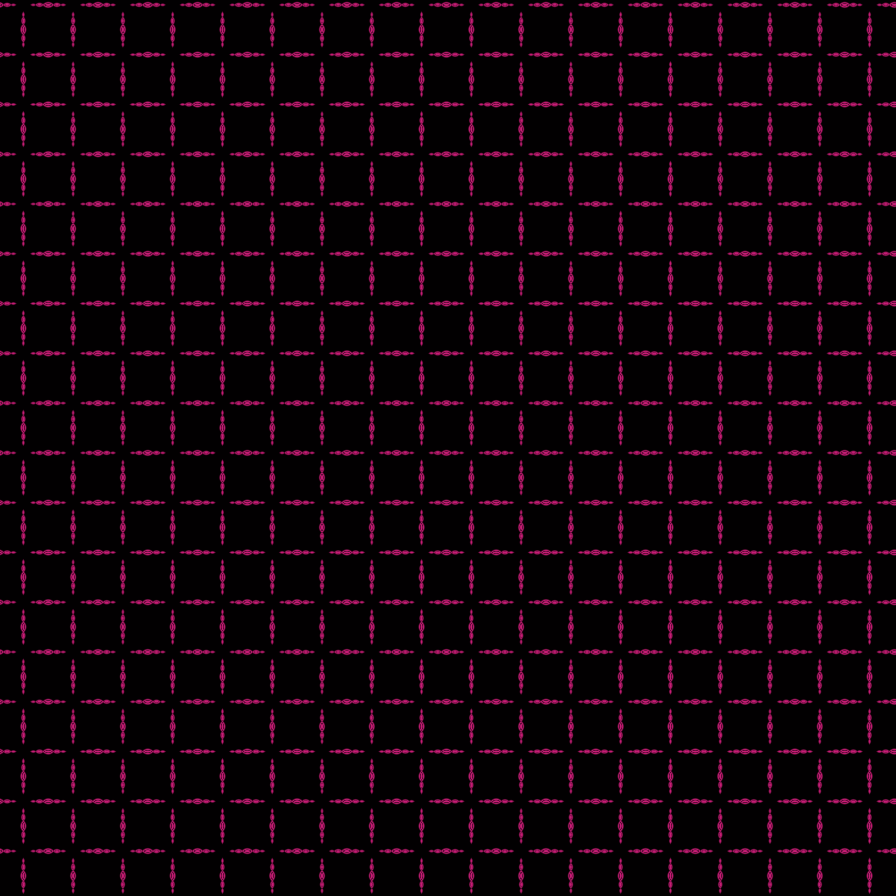
Give the GLSL for this pattern, as a three.js fragment shader.

```glsl
// A dark grid whose lines are broken into short strings of pink beads.
// Each string is five pointed lenses, shrinking outwards, with a dim inner ring;
// one lies flat and one stands upright in every cell of an 18 by 18 repeat.

varying vec2 vUv;

const float REPEATS = 18.0;
const float SOFTNESS = 0.021; // half width of the smoothed edge, in cells
const vec2 FLAT_CENTRE = vec2(0.969, 0.902);
const vec2 UPRIGHT_CENTRE = vec2(0.469, 0.406);
const vec3 GROUND = vec3(0.008, 0.0, 0.002);
const vec3 PINK = vec3(0.78, 0.11, 0.46);

// Offset from the nearest repeat of a centre, wrapping at the cell borders.
vec2 wrappedOffset(vec2 p, vec2 centre) {
  return fract(p - centre + 0.5) - 0.5;
}

// Brightness of one pointed lens with the given half length and half height.
float bead(vec2 p, vec2 halfSize, float ringDepth) {
  float level = abs(p.y) / halfSize.y + p.x * p.x / (halfSize.x * halfSize.x);
  float slope = 2.0 * halfSize.y * p.x / (halfSize.x * halfSize.x);
  float dist = (level - 1.0) * halfSize.y / length(vec2(slope, 1.0));
  float body = 1.0 - smoothstep(-SOFTNESS, SOFTNESS, dist);
  // Dim ring between the core and the outline
  float ring = 1.0 - smoothstep(0.0, 0.28, abs(level - 0.45));
  return body * (1.0 - ringDepth * ring);
}

// String of beads along x, mirrored about its middle.
float beadString(vec2 p) {
  float light = 0.0;
  for (int i = 0; i < 3; i++) {
    float n = float(i);
    float along = n * (0.2 - 0.025 * n);
    vec2 halfSize = vec2(0.115, 0.056) - n * vec2(0.033, 0.017);
    float ringDepth = 0.55 - 0.25 * n;
    light = max(light, bead(vec2(abs(p.x) - along, p.y), halfSize, ringDepth));
  }
  return light;
}

void main() {
  vec2 cell = vUv * REPEATS;
  float flatString = beadString(wrappedOffset(cell, FLAT_CENTRE));
  float uprightString = beadString(wrappedOffset(cell, UPRIGHT_CENTRE).yx);
  gl_FragColor = vec4(mix(GROUND, PINK, max(flatString, uprightString)), 1.0);
}
```
